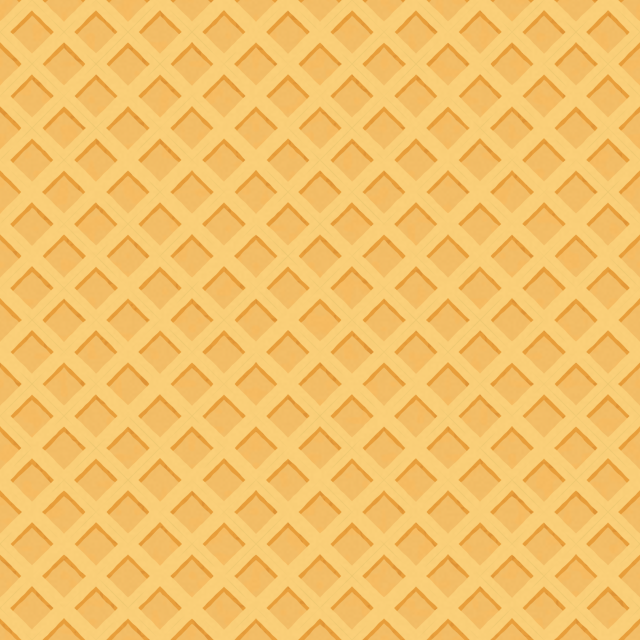
Give the GLSL for this pattern, as a Shadertoy shader.

```glsl
// Seamless golden waffle: a diagonal grid of ribs around diamond pits shaded along their upper edges.

const float REPEATS      = 10.0;   // repeats across and down, two pits in each
const float PIT_HALF     = 0.338;  // half diagonal of a pit, in repeats
const float SHADE_WIDTH  = 0.082;  // shaded wall below the two upper edges
const float EDGE_WOBBLE  = 0.014;  // unevenness of the baked edges
const float CREASE_HALF  = 0.010;  // half width of the crease along a rib
const float CREASE_DEPTH = 0.32;   // strongest crease opacity
const float GRAIN        = 0.012;  // fine brightness variation

const vec3 RIB_COLOR    = vec3(0.98, 0.81, 0.47);
const vec3 FLOOR_COLOR  = vec3(0.95, 0.74, 0.40);
const vec3 WARM_COLOR   = vec3(0.97, 0.73, 0.37);
const vec3 SHADE_COLOR  = vec3(0.91, 0.62, 0.23);
const vec3 SPECK_COLOR  = vec3(0.86, 0.56, 0.20);
const vec3 CREASE_COLOR = vec3(0.85, 0.74, 0.40);

// Integer hash, 0 to 1
float hash(ivec2 cell, int seed) {
    uint h = uint(cell.x) * 1597334677u ^ uint(cell.y) * 3812015801u ^ uint(seed) * 2654435769u;
    h = (h ^ (h >> 16)) * 2246822519u;
    h = (h ^ (h >> 13)) * 3266489917u;
    return float((h ^ (h >> 16)) >> 8) / 16777216.0;
}

// Value noise that wraps after a whole number of cells
float tileNoise(vec2 uv, int cells, int seed) {
    vec2 p = uv * float(cells);
    ivec2 lo = ivec2(floor(p)) % cells;
    ivec2 hi = (lo + 1) % cells;
    vec2 f = fract(p);
    f = f * f * (3.0 - 2.0 * f);
    return mix(mix(hash(lo, seed), hash(ivec2(hi.x, lo.y), seed), f.x),
               mix(hash(ivec2(lo.x, hi.y), seed), hash(hi, seed), f.x), f.y);
}

// Coverage of the region where the distance is negative
float cover(float dist, float aa) {
    return 1.0 - smoothstep(-aa, aa, dist);
}

void mainImage(out vec4 fragColor, in vec2 fragCoord) {
    vec2 uv = fragCoord / iResolution.xy;
    vec2 p = uv * REPEATS;
    float aa = REPEATS / min(iResolution.x, iResolution.y);

    // Diagonal axes: both point up, and pit centers lie at whole numbers
    vec2 diagonal = vec2(p.x + p.y, p.y - p.x);
    vec2 q = fract(diagonal + 0.5) - 0.5;

    // Ribs with a faint, broken crease down the middle
    vec2 creaseDist = 0.5 - abs(q) - CREASE_HALF;
    float crease = cover(min(creaseDist.x, creaseDist.y), aa);
    float creaseFade = smoothstep(0.25, 0.85, tileNoise(uv, 30, 1));
    vec3 color = mix(RIB_COLOR, CREASE_COLOR, crease * creaseFade * CREASE_DEPTH);

    // Pit floor with warmer patches
    float wobble = (tileNoise(uv, 110, 2) - 0.5) * EDGE_WOBBLE;
    float pitDist = max(abs(q.x), abs(q.y)) - PIT_HALF + wobble;
    float patches = smoothstep(0.55, 0.85, tileNoise(uv, 70, 3));
    vec3 pit = mix(FLOOR_COLOR, WARM_COLOR, patches * 0.7);

    // Shaded upper walls, speckled mostly on the right one
    float shadeDist = PIT_HALF - SHADE_WIDTH - max(q.x, q.y) + 1.5 * wobble;
    float specks = smoothstep(0.6, 0.85, tileNoise(uv, 170, 4));
    float speckAmount = specks * mix(0.25, 0.7, step(q.y, q.x));
    vec3 shade = mix(SHADE_COLOR, SPECK_COLOR, speckAmount);
    pit = mix(pit, shade, cover(shadeDist, aa));
    color = mix(color, pit, cover(pitDist, aa));

    // Fine crumb grain
    color += (tileNoise(uv, 240, 5) - 0.5) * GRAIN;
    fragColor = vec4(color, 1.0);
}
```
